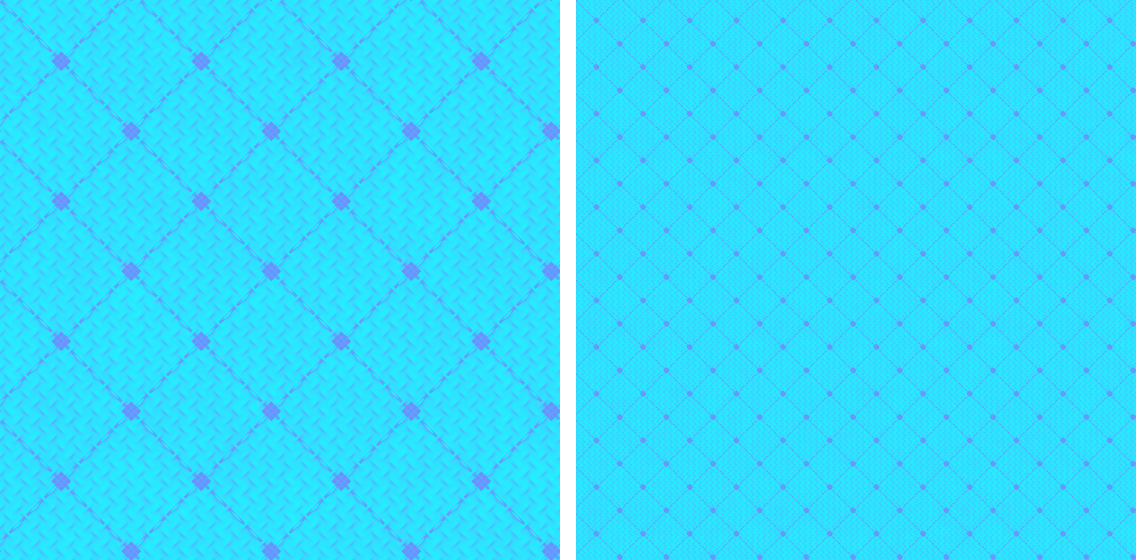
Left: one tile. Right: repeated 3 by 3.
Give the GLSL for this texture map, as a three.js fragment shader.

```glsl
// Tread plate crossed by a diagonal lattice with square studs at its joints.
// Two interleaved grids of lens-shaped ridges form the tread; one tint value,
// clouded by wrapping gradient noise, runs from bright cyan to violet.

varying vec2 vUv;

const float PLATE = 32.0;                   // ridge pitches across the canvas
const float LATTICE = 8.0;                  // pitches per lattice repeat
const vec2 JOINT = vec2(3.5, 28.5);         // one joint, in pitches
const float RIDGE_LENGTH = 0.39;            // half sizes, in pitches
const float RIDGE_WIDTH = 0.066;
const float LINE_WIDTH = 0.085;
const float STUD_SIZE = 0.40;
const float GROOVE_OFFSET = 0.13;
const float SOFTNESS = 0.03;
const float GROUND_TINT = 0.15;
const float RIDGE_TINT = 0.04;
const float LINE_TINT = 0.85;
const float STUD_TINT = 1.0;
const float SHADE = 0.42;
const float LIGHT = 0.10;
const float CREST = 0.16;
const float CLOUD = 0.085;
const vec3 CYAN = vec3(0.13, 0.95, 1.0);
const vec3 VIOLET = vec3(0.42, 0.57, 1.0);

float hash(vec2 p) {
  p = fract(p * vec2(0.1031, 0.1130));
  p += dot(p, p.yx + 33.33);
  return fract((p.x + p.y) * p.x * 17.17);
}

vec2 gradientAt(vec2 cell, float period) {
  float angle = 6.28318 * hash(mod(cell, period) + period);
  return vec2(cos(angle), sin(angle));
}

// Gradient noise that wraps after a whole number of cells
float gradientNoise(vec2 uv, float period) {
  vec2 p = uv * period;
  vec2 i = floor(p);
  vec2 f = p - i;
  vec2 e = vec2(1.0, 0.0);
  vec2 s = f * f * f * (f * (f * 6.0 - 15.0) + 10.0);
  float low = mix(dot(gradientAt(i, period), f),
                  dot(gradientAt(i + e, period), f - e), s.x);
  float high = mix(dot(gradientAt(i + e.yx, period), f - e.yx),
                   dot(gradientAt(i + e.xx, period), f - e.xx), s.x);
  return mix(low, high, s.y);
}

float fill(float d) {
  return 1.0 - smoothstep(-SOFTNESS, SOFTNESS, d);
}

// x: ridge cover, y: shade below it, z: light above it, w: crest line
vec4 ridge(vec2 p, float slope) {
  vec2 q = fract(p) - 0.5;
  float along = (q.x + slope * q.y) * 0.7071;
  float across = (q.y - slope * q.x) * 0.7071;
  float l = along / RIDGE_LENGTH;
  float taper = 1.0 - l * l;
  float ends = exp(-1.8 * l * l);
  float below = (across + 0.12) / 0.11;
  float above = (across - 0.12) / 0.08;
  float cover = fill(max(abs(across) - RIDGE_WIDTH * taper,
                         abs(along) - RIDGE_LENGTH));
  return vec4(cover, ends * exp(-below * below), ends * exp(-above * above),
              cover * fill(abs(across) - 0.012));
}

void main() {
  vec2 p = vUv * PLATE;

  // Ridges: falling ones at cell centres, rising ones at cell corners
  vec4 tread = max(ridge(p, -1.0), ridge(p + 0.5, 1.0));

  // Clouded ground
  float cloud = 0.7 * gradientNoise(vUv, 6.0) + 0.8 * gradientNoise(vUv, 16.0)
              + 0.9 * gradientNoise(vUv, 64.0);
  float tint = GROUND_TINT + CLOUD * cloud;
  tint += SHADE * tread.y - LIGHT * tread.z;

  // Lattice: diagonal axes measured from the nearest joint
  vec2 r = p - JOINT;
  vec2 diagonal = vec2(r.x + r.y, r.x - r.y) + 0.5 * LATTICE;
  vec2 axis = abs(mod(diagonal, LATTICE) - 0.5 * LATTICE) * 0.7071;
  float line = fill(min(axis.x, axis.y) - LINE_WIDTH);
  tint = mix(tint, LINE_TINT, line);

  // Ridge bodies break the lines into links
  tint = mix(tint, RIDGE_TINT, tread.x) + CREST * tread.w;

  // Studs with crossed grooves
  float stud = fill(max(axis.x, axis.y) - STUD_SIZE);
  vec2 g = abs(axis - GROOVE_OFFSET);
  float groove = fill(min(g.x, g.y) - 0.02);
  tint = mix(tint, STUD_TINT - 0.3 * groove, stud);

  gl_FragColor = vec4(mix(CYAN, VIOLET, clamp(tint, 0.0, 1.0)), 1.0);
}
```
